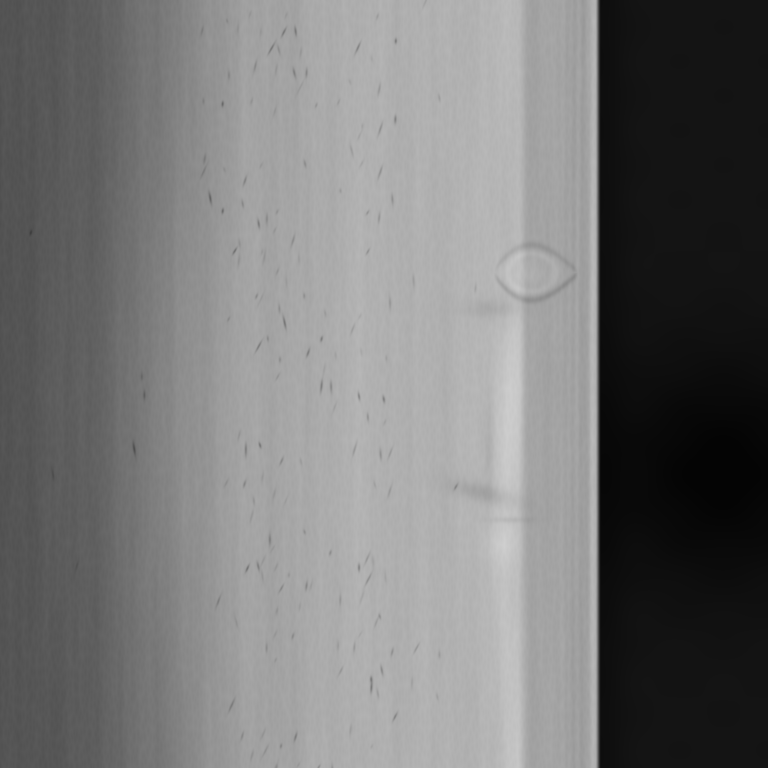
Give the GLSL for this texture, as a Shadertoy shader.

```glsl
// Grey planed wood board with flecks, a rounded edge and a knot, beside a dark gap.
const float BOARD_EDGE = 0.779;
const float BEVEL_X = 0.683;
const float LEFT_TONE = 0.325;
const float GAP_TONE = 0.078;
const float FIBRE_GAIN = 0.006;
const float GRAIN_GAIN = 0.022;
const float FLECK_GAIN = 0.19;
const vec2 FLECK_CELLS = vec2(62.0, 36.0);
const vec2 KNOT = vec2(0.692, 0.645);

vec2 hash2(vec2 p) {
    vec3 q = fract(p.xyx * vec3(0.1031, 0.1030, 0.0973));
    q += dot(q, q.yzx + 33.33);
    return fract((q.xx + q.yz) * q.zy);
}

float bell(float x, float centre, float width) {
    float d = (x - centre) / width;
    return exp(-d * d);
}

float blob(vec2 p, vec2 centre, vec2 size) {
    vec2 d = (p - centre) / size;
    return exp(-dot(d, d));
}

// Distance to the nearest jittered cell point, centred near zero.
float cellular(vec2 p) {
    vec2 cell = floor(p);
    float nearest = 2.0;
    for (int j = -1; j <= 1; j++)
        for (int i = -1; i <= 1; i++) {
            vec2 c = cell + vec2(i, j);
            nearest = min(nearest, length(c + hash2(c) - p));
        }
    return nearest - 0.5;
}

// Layered sines, nearly constant along the grain.
float fibres(vec2 p) {
    float sum = 0.0, freq = 47.0, amp = 1.0;
    for (int i = 0; i < 5; i++) {
        sum += amp * sin(freq * p.x + 1.3 * sin(p.y * (3.0 + float(i)) + freq));
        freq *= 1.73;
        amp *= 0.8;
    }
    return sum;
}

// Short slanted pores, one candidate per cell.
float flecks(vec2 p, float aa) {
    vec2 cell = floor(p * FLECK_CELLS);
    float ink = 0.0;
    for (int j = -1; j <= 1; j++)
        for (int i = -1; i <= 1; i++) {
            vec2 c = cell + vec2(i, j);
            vec2 rnd = hash2(c + 17.0), kind = hash2(c + 91.0);
            vec2 centre = (c + rnd) / FLECK_CELLS;
            float density = 0.6 * bell(centre.x, 0.35, 0.055) + 0.55 * bell(centre.x, 0.48, 0.045)
                + 0.10 * bell(centre.x, 0.40, 0.17);
            density *= 0.65 + 0.35 * sin(centre.y * 19.0 + centre.x * 23.0);
            vec2 d = p - centre;
            d.x -= d.y * mix(-0.25, 0.55, kind.y);
            vec2 size = vec2(0.0010 + 0.5 * aa, mix(0.003, 0.009, rnd.y));
            ink += step(kind.x, density) * mix(0.25, 1.0, rnd.x * rnd.x) * exp(-dot(d / size, d / size));
        }
    return min(ink, 1.0);
}

// Broad tone across the board, from shaded left to lit right.
float boardTone(vec2 p) {
    float x = p.x + 0.012 * sin(p.y * 6.0 - 1.2);
    float tone = LEFT_TONE + 0.05 * smoothstep(0.0, 0.14, x);
    tone += 0.255 * smoothstep(0.09, 0.34, x) + 0.065 * smoothstep(0.28, 0.52, x);
    tone += 0.015 * smoothstep(0.52, 0.66, x);
    return tone - 0.012 * bell(p.x, 0.575, 0.03);
}

// Bright crest, darker bevel and fine lines along the right edge.
float bevelTone(vec2 p) {
    float crestX = 0.666 + 0.006 * sin(p.y * 9.0 + 2.2);
    float lower = smoothstep(0.64, 0.54, p.y);
    float crest = bell(p.x, crestX, 0.018) * mix(0.022, 0.06, lower);
    crest += 0.045 * blob(p, vec2(0.662, 0.46), vec2(0.022, 0.12));
    crest += 0.04 * blob(p, vec2(0.653, 0.29), vec2(0.025, 0.025));
    float bevel = smoothstep(BEVEL_X - 0.009, BEVEL_X + 0.007, p.x);
    float lines = 0.012 * sin(p.x * 620.0 + sin(p.y * 4.0)) * smoothstep(0.715, 0.75, p.x);
    float lip = 0.07 * bell(p.x, BOARD_EDGE - 0.006, 0.007) - 0.025 * bell(p.x, 0.762, 0.004);
    return crest * (1.0 - 0.75 * bevel) - 0.075 * bevel + lines + lip;
}

// Teardrop outline with an inner ring, and smudges below it.
float knotTone(vec2 p, float aa) {
    float t = clamp((p.x - 0.642) / 0.112, 0.0, 1.0);
    float halfHeight = 0.036 * sin(3.14159 * pow(t, 0.85));
    float inside = smoothstep(0.0, 0.08, t) * smoothstep(1.0, 0.94, t);
    vec2 d = p - KNOT;
    float outline = inside * bell(abs(d.y), halfHeight, 0.0035 + aa);
    float ring = bell(length(d * vec2(1.0, 1.25)), 0.031, 0.004 + aa);
    float tone = -outline * (d.y < 0.0 ? 0.085 : 0.055) + 0.035 * ring;
    tone += 0.04 * blob(p, KNOT, vec2(0.028, 0.022));
    tone -= 0.05 * blob(p, vec2(0.638, 0.598), vec2(0.035, 0.012));
    tone -= 0.075 * blob(p, vec2(0.630, 0.358 - 0.25 * (p.x - 0.63)), vec2(0.045, 0.012));
    tone -= 0.05 * blob(p, vec2(0.665, 0.323), vec2(0.028, 0.004));
    return tone - 0.035 * blob(p, vec2(0.637, 0.42), vec2(0.008, 0.06));
}

void mainImage(out vec4 fragColor, in vec2 fragCoord) {
    vec2 p = fragCoord / iResolution.xy;
    float aa = 1.0 / iResolution.y;
    float wood = boardTone(p) + bevelTone(p) + knotTone(p, aa);
    wood += FIBRE_GAIN * fibres(p);
    wood += GRAIN_GAIN * (cellular(p * vec2(230.0, 75.0)) + 0.5 * cellular(p * vec2(95.0, 12.0)));
    wood -= FLECK_GAIN * flecks(p, aa);
    float gap = GAP_TONE - 0.065 * blob(p, vec2(0.94, 0.385), vec2(0.16, 0.15));
    gap -= 0.025 * bell(p.x, BOARD_EDGE, 0.035);
    gap += 0.002 * sin(p.y * 70.0) * sin(p.x * 55.0);
    float tone = mix(wood, gap, smoothstep(-0.0025 - aa, 0.0025 + aa, p.x - BOARD_EDGE));
    fragColor = vec4(vec3(clamp(tone, 0.0, 1.0)), 1.0);
}
```
